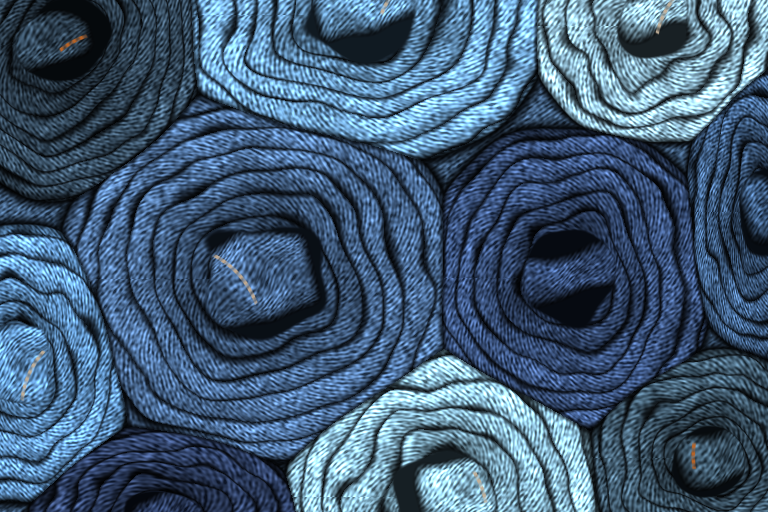
Write a Shadertoy shader that draws this texture.

```glsl
// Rolled denim seen end-on: ten spiral rolls packed side by side.
// Each roll is a warped ellipse cut into uneven, pinched cloth folds around a
// hollow holding a loose flap; speckled twill from gradient noise follows the folds.

const float PI = 3.14159;
const int ROLLS = 10;
const float HOLLOW = 0.31;
const vec2 LIGHT = vec2(-0.35, 0.94);

// Roll centre and radii
const vec4 SHAPE[ROLLS] = vec4[ROLLS](
    vec4(.117, .912, .27, .29), vec4(.713, .97, .355, .28),
    vec4(1.28, .95, .24, .225), vec4(1.495, .585, .155, .285),
    vec4(.508, .455, .385, .355), vec4(1.112, .457, .272, .292),
    vec4(.04, .29, .213, .265), vec4(.322, -.015, .26, .178),
    vec4(.868, .03, .297, .288), vec4(1.385, .105, .226, .205));

// Dye colour and number of folds from centre to rim
const vec4 CLOTH[ROLLS] = vec4[ROLLS](
    vec4(.14, .23, .31, 9.), vec4(.43, .67, .88, 7.),
    vec4(.62, .83, .94, 5.), vec4(.18, .31, .47, 6.),
    vec4(.24, .38, .56, 8.), vec4(.16, .26, .44, 7.),
    vec4(.35, .58, .81, 6.), vec4(.11, .18, .33, 6.),
    vec4(.58, .81, .93, 6.), vec4(.19, .30, .38, 7.));

// Flap centre and half size
const vec4 FLAP[ROLLS] = vec4[ROLLS](
    vec4(.08, .915, .1, .055), vec4(.73, 1., .12, .06),
    vec4(1.29, .975, .09, .045), vec4(1.49, .59, .04, .07),
    vec4(.495, .455, .12, .085), vec4(1.12, .47, .12, .05),
    vec4(.03, .27, .12, .1), vec4(.34, 0., .09, .04),
    vec4(.895, .035, .08, .07), vec4(1.4, .11, .08, .045));

// Stitch centre, angle and half length (zero for none)
const vec4 STITCH[ROLLS] = vec4[ROLLS](
    vec4(.142, .918, .5, .032), vec4(.752, .988, 1.1, .02),
    vec4(1.298, .975, 1.1, .045), vec4(0),
    vec4(.468, .462, -.85, .065), vec4(0),
    vec4(.057, .27, 1.15, .055), vec4(0),
    vec4(.94, .05, -1.2, .035), vec4(1.354, .11, 1.57, .028));

vec2 hashGradient(vec2 cell) {
    vec2 h = vec2(dot(cell, vec2(127.1, 311.7)), dot(cell, vec2(269.5, 183.3)));
    return fract(sin(h) * 43758.5) * 2. - 1.;
}

float gradientNoise(vec2 p) {
    vec2 i = floor(p), f = p - i, w = f * f * f * (f * (f * 6. - 15.) + 10.);
    vec2 e = vec2(1, 0);
    float low = mix(dot(hashGradient(i), f),
                    dot(hashGradient(i + e.xy), f - e.xy), w.x);
    float high = mix(dot(hashGradient(i + e.yx), f - e.yx),
                     dot(hashGradient(i + 1.), f - 1.), w.x);
    return mix(low, high, w.y);
}

mat2 turn(float a) { return mat2(cos(a), -sin(a), sin(a), cos(a)); }

// Short pale flecks along broken diagonal ribs, about 0..1
float twill(vec2 uv) {
    vec2 q = turn(.6) * uv * 130.;
    float rib = sin(2. * PI * (q.y + .25 * gradientNoise(q * .3)));
    float fleck = gradientNoise(q * vec2(.75, 1.45));
    return .47 + .17 * rib + .95 * fleck + .3 * gradientNoise(q * .35 + 9.);
}

vec3 denim(vec3 dye, vec2 uv) {
    return mix(dye * .42, dye * 1.22 + .14, clamp(twill(uv), 0., 1.25));
}

// Warped normalised radius: 0 at the centre, 1 at the rim
float rollRadius(vec2 p, vec4 shape, float seed) {
    vec2 q = (p - shape.xy) / shape.zw;
    float d = pow(dot(pow(abs(q), vec2(2.12)), vec2(1)), 1. / 2.12);
    return d * (1. + .08 * gradientNoise(q * 1.6 + seed * 7.3));
}

// Spiral folds: some pressed shut, some gaping into deep shadow
vec3 folds(vec2 p, vec4 shape, vec4 cloth, float d, float seed) {
    vec2 q = (p - shape.xy) / shape.zw;
    float angle = atan(q.y, q.x), turns = angle / (2. * PI);
    float slack = smoothstep(1.05, .6, d);
    float t = d * cloth.w + turns + .3 * gradientNoise(q * 4.5 + seed * 3.)
            + (.3 + 1.1 * slack) * gradientNoise(q * 2.1 + seed * 5.);
    float layer = floor(t), f = t - layer;
    float strand = layer - turns;
    float gape = smoothstep(-.3, .5, gradientNoise(q * 2.4 + strand * 2.7 + seed));
    float shadow = smoothstep(0., mix(.1, .7, gape * gape), f)
                 * smoothstep(1., mix(.93, .75, gape), f);
    float body = mix(.75, 1.08, sqrt(max(sin(PI * f), 0.)));
    float lit = 1.02 + .55 * (f - .5) * dot(normalize(q + 1e-4), LIGHT);
    lit *= 1. + .45 * gradientNoise(q * 2.7 + strand * 1.9);
    vec2 grain = vec2(angle * (strand + .5) / cloth.w, d) * shape.w;
    float depth = mix(.68, 1.1, smoothstep(.25, .75, d));
    return denim(cloth.rgb, grain) * lit * depth * body * mix(mix(.5, .07, gape), 1., shadow);
}

// Loose cloth end inside the hollow
vec3 addFlap(vec3 col, vec2 p, vec4 flap, vec3 dye, float inside) {
    vec2 q = turn(.25) * (p - flap.xy);
    q.y += .035 * gradientNoise(q * 11. + flap.xy * 9.);
    vec2 edge = abs(q) - flap.zw + .035;
    float box = length(max(edge, 0.)) + min(max(edge.x, edge.y), 0.) - .035;
    float shade = .92 + .25 * q.y / flap.w + .5 * gradientNoise(q * 18.);
    shade *= smoothstep(.008, -.025, box);
    return mix(col, denim(dye * 1.1, q) * shade, smoothstep(.004, -.004, box) * inside);
}

// Dashed thread, warm on dark cloth and pale on light cloth
vec3 addStitch(vec3 col, vec2 p, vec4 stitch, vec3 dye) {
    vec2 q = turn(stitch.z) * (p - stitch.xy);
    q.y += 3. * q.x * q.x;
    float line = smoothstep(.005, .002, abs(q.y)) * smoothstep(stitch.w, stitch.w - .005, abs(q.x));
    float dash = .7 + .3 * sin(q.x * 420.);
    vec3 thread = mix(vec3(.72, .39, .15), vec3(.76, .69, .6), smoothstep(.19, .25, dye.r));
    return mix(col, thread, line * dash * step(.001, stitch.w));
}

void mainImage(out vec4 fragColor, in vec2 fragCoord) {
    vec2 p = fragCoord / iResolution.xy * vec2(1.5, 1);

    // Nearest roll wins; the runner-up gives the contact shadow
    float d = 9., second = 9.;
    int id = 0;
    for (int i = 0; i < ROLLS; i++) {
        float r = rollRadius(p, SHAPE[i], float(i));
        if (r < d) { second = d; d = r; id = i; }
        else second = min(second, r);
    }
    vec4 cloth = CLOTH[id];

    // Folds, hollow, flap and stitch of the chosen roll
    vec3 col = folds(p, SHAPE[id], cloth, d, float(id));
    float rim = HOLLOW + .16 * gradientNoise(p * 9.);
    float inside = smoothstep(rim + .015, rim - .015, d);
    col = mix(col, cloth.rgb * .15, inside);
    col = addFlap(col, p, FLAP[id], cloth.rgb, inside);
    col = addStitch(col, p, STITCH[id], cloth.rgb);

    // Shadowed rim and the cloth glimpsed between rolls
    col *= mix(.35, 1., smoothstep(0., .06, second - d)) * mix(.45, 1., smoothstep(1.03, .96, d));
    vec3 gap = denim(vec3(.23, .37, .53), p) * smoothstep(1.02, 1.12, d);
    col = mix(col, gap, smoothstep(1.02, 1.04, d));
    fragColor = vec4(clamp(col, 0., 1.), 1);
}
```
